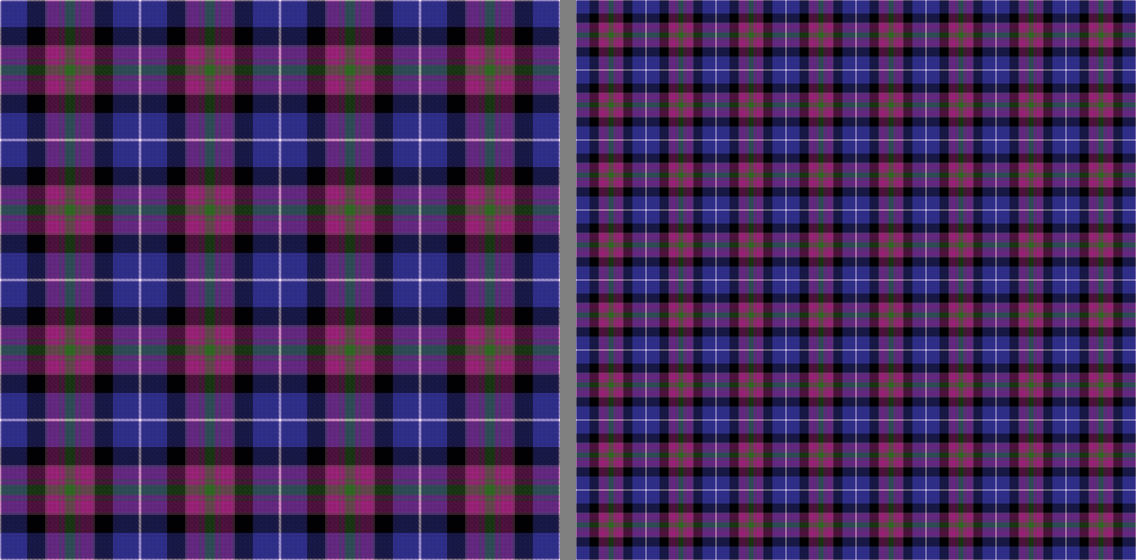
Left, the tile; right, the same tile 2 across and 2 down.
Give the GLSL for this pattern, as a Shadertoy shader.

```glsl
// Woven tartan: blue, black, magenta and green bands crossed by fine white lines.
#define REPEATS 4.0
#define WEAVE_WAVES 128.0
#define WEAVE_DEPTH 0.05
#define EDGE_SOFTNESS 0.008
#define WHITE_HALF 0.0095
#define BLUE_END 0.193
#define BLACK_END 0.323
#define WHITE vec3(0.98, 0.88, 1.00)
#define BLUE vec3(0.18, 0.18, 0.53)
#define BLACK vec3(0.005, 0.005, 0.012)
#define MAGENTA vec3(0.59, 0.13, 0.46)
#define GREEN vec3(0.18, 0.41, 0.13)

const float TAU = 6.2831853;

// Soft step from 0 to 1 across a band boundary
float edge(float d, float boundary, float soft) {
    return smoothstep(boundary - 0.5 * soft, boundary + 0.5 * soft, d);
}

// Soft stripe centred on a given distance
float stripe(float d, float centre, float halfWidth, float soft) {
    return 1.0 - edge(abs(d - centre), halfWidth, soft);
}

// Mirrored thread sequence, from the white line (0) to the green core (0.5)
vec3 threadColor(float x, float soft) {
    float d = abs(fract(x * REPEATS + 0.5) - 0.5);
    vec3 color = mix(WHITE, BLUE, edge(d, WHITE_HALF, soft));
    color = mix(color, BLACK, edge(d, BLUE_END, soft));
    color = mix(color, MAGENTA, edge(d, BLACK_END, soft));

    // Green core, its fine guard lines and the faint band borders
    color = mix(color, GREEN, stripe(d, 0.5, 0.038, 2.5 * soft));
    color = mix(color, GREEN, 0.5 * stripe(d, 0.432, 0.008, soft));
    return mix(color, GREEN, 0.35 * stripe(d, 0.331, 0.009, soft));
}

void mainImage(out vec4 fragColor, in vec2 fragCoord) {
    vec2 uv = fragCoord / iResolution.xy;
    float pixel = 1.0 / min(iResolution.x, iResolution.y);
    float soft = max(EDGE_SOFTNESS, 1.5 * REPEATS * pixel);

    // Twill: warp and weft take turns on top along diagonals
    float fade = 1.0 - smoothstep(0.3, 0.5, WEAVE_WAVES * pixel);
    float twill = sin(TAU * WEAVE_WAVES * (uv.x + uv.y)) * fade;
    vec3 warp = threadColor(uv.x, soft);
    vec3 weft = threadColor(uv.y, soft);
    vec3 color = mix(warp, weft, 0.5 + WEAVE_DEPTH * twill);

    // Slight relief of the rounded threads
    vec2 ridge = cos(TAU * WEAVE_WAVES * uv) * fade;
    color *= 1.0 + 0.5 * WEAVE_DEPTH * (ridge.x + ridge.y);

    fragColor = vec4(clamp(color, 0.0, 1.0), 1.0);
}
```
